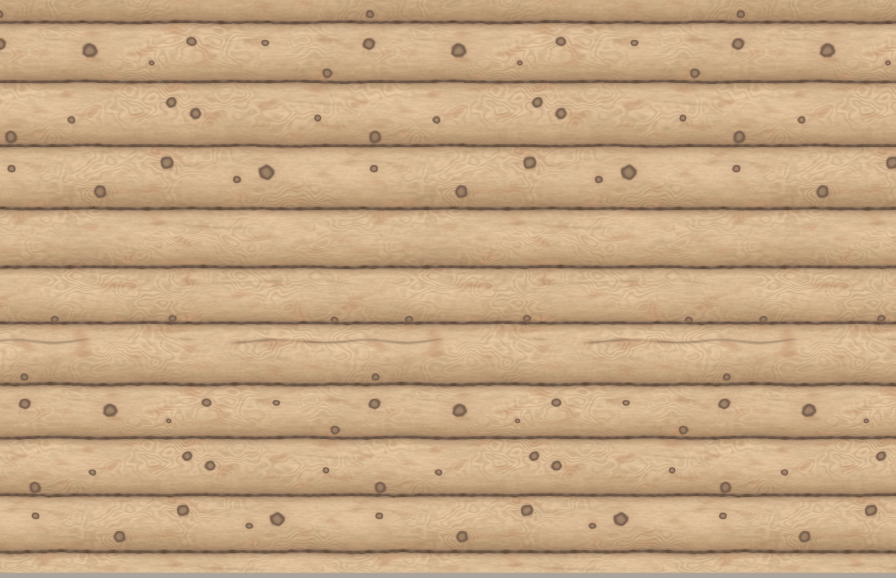
A Shadertoy shader for this texture:

```glsl
#define LIGHT_WOOD vec3(0.855, 0.735, 0.590)
#define MID_WOOD   vec3(0.760, 0.640, 0.490)
#define LOW_WOOD   vec3(0.660, 0.530, 0.400)
#define RED_WOOD   vec3(0.760, 0.585, 0.440)
#define KNOT_WOOD  vec3(0.540, 0.440, 0.350)
#define SEAM_DARK  vec3(0.410, 0.325, 0.265)
#define BASE_GREY  vec3(0.670, 0.640, 0.600)
#define TILE_SIZE  vec2(0.4147, 0.6657)  // six logs, as a share of the canvas
#define TILE_START vec2(0.5310, 0.0405)
#define TAPER      0.0841                // shrink from top to bottom
#define KNOT_SIZE  0.115                 // share of a log's height
#define LOG_ASPECT 6.2                   // tile width over log height

const float TAU = 6.2831853;
const float seams[7] = float[7](0.0, 0.157, 0.329, 0.501, 0.664, 0.823, 1.0);
const int knotCounts[6] = int[6](6, 5, 5, 0, 3, 1);

float hash(vec2 p) {
    vec3 q = fract(p.xyx * 0.1031);
    q += dot(q, q.yzx + 33.33);
    return fract((q.x + q.y) * q.z);
}

float cornerSlope(vec2 cell, vec2 offset, float period) {
    cell.x = mod(cell.x, period);
    float angle = TAU * hash(cell + 11.0);
    return dot(vec2(cos(angle), sin(angle)), offset);
}

// Gradient noise that wraps along x, about -0.7 to 0.7
float noise(vec2 p, float period) {
    vec2 i = floor(p), f = p - i, e = vec2(1.0, 0.0);
    vec2 w = f * f * f * (f * (f * 6.0 - 15.0) + 10.0);
    float low = mix(cornerSlope(i, f, period), cornerSlope(i + e, f - e, period), w.x);
    float high = mix(cornerSlope(i + e.yx, f - e.yx, period),
                     cornerSlope(i + 1.0, f - 1.0, period), w.x);
    return mix(low, high, w.y);
}

// Noise on one log; freq.x must be whole so that the tile closes
float logNoise(vec2 p, vec2 freq, float kind, float seed) {
    return noise(p * freq + vec2(0.0, kind * 67.0 + seed * 431.0), freq.x);
}

// Core, rim and halo of the knots scattered over one log
vec3 knots(vec2 p, int kind, float soft) {
    vec3 sum = vec3(0.0);
    int count = knotCounts[kind];
    for (int i = 0; i < count; i++) {
        vec2 id = vec2(float(i) * 3.0 + 5.0, float(kind) * 17.0 + 3.0);
        bool sparse = kind > 3;
        float height = hash(id + 19.0);
        vec2 center = vec2((float(i) + 0.1 + 0.8 * hash(id)) / float(count),
                           sparse ? mix(0.76, 0.93, height) : mix(0.14, 0.90, height));
        float radius = KNOT_SIZE * (sparse ? 0.5 : mix(0.35, 1.0, hash(id + 41.0)));
        vec2 d = p - center;
        d.x = (fract(d.x + 0.5) - 0.5) * LOG_ASPECT;
        float r = length(d * vec2(0.88, 1.0)) / radius;
        r += 0.25 * logNoise(p, vec2(60.0, 10.0), float(kind), 1.0);
        float blur = max(soft / radius, 0.15);
        float rim = (r - 0.8) / 0.28;
        sum = max(sum, vec3(1.0 - smoothstep(1.0 - blur, 1.0 + blur, r),
                            exp(-rim * rim), exp(-0.22 * r * r)));
    }
    return sum;
}

vec3 wood(vec2 p, float kind, float halo) {
    // Rounded shading, from the top edge to the shaded underside
    vec3 color = mix(LIGHT_WOOD, MID_WOOD, smoothstep(0.42, 0.84, p.y));
    color = mix(color, LOW_WOOD, smoothstep(0.74, 1.0, p.y));
    color = mix(color, LOW_WOOD, 0.65 * (1.0 - smoothstep(0.0, 0.16, p.y)));

    // Warm blotches and streaks
    float blotch = logNoise(p, vec2(13.0, 5.0), kind, 2.0);
    color = mix(color, RED_WOOD, 0.55 * smoothstep(0.12, 0.55, blotch) + 0.25 * halo);

    // Wavy figure in patches, bent around the knots
    float warp = logNoise(p, vec2(9.0, 2.5), kind, 3.0)
               + 0.35 * logNoise(p, vec2(28.0, 6.0), kind, 4.0);
    float figure = sin(TAU * (p.y * 4.0 + warp * 5.0 + halo * 1.2));
    float patches = smoothstep(-0.2, 0.35, logNoise(p, vec2(5.0, 1.5), kind, 5.0));
    float fibre = logNoise(p, vec2(22.0, 17.0), kind, 6.0)
                + 0.7 * logNoise(p, vec2(70.0, 32.0), kind, 7.0);
    float tone = 0.032 * figure * (0.25 + patches) + 0.055 * fibre
               + 0.05 * logNoise(p, vec2(4.0, 2.0), kind, 8.0);
    color *= 1.0 + tone * vec3(0.9, 1.05, 1.25);

    // Long drying crack, strongest on the last log of the tile
    float crackLine = p.y - 0.27 - 0.18 * logNoise(p, vec2(4.0, 1.0), kind, 9.0);
    float crack = exp(-pow(crackLine / 0.022, 2.0))
                * smoothstep(-0.1, 0.3, logNoise(p, vec2(7.0, 1.0), kind, 10.0));
    return mix(color, KNOT_WOOD, crack * (kind > 4.5 ? 0.6 : 0.12));
}

void mainImage(out vec4 fragColor, in vec2 fragCoord) {
    vec2 uv = fragCoord / iResolution.xy;
    float pixel = 1.0 / iResolution.y, down = 1.0 - uv.y;

    // Tapered plane: both tile axes shrink toward the bottom
    float scale = 1.0 - TAPER * down;
    vec2 tile = (vec2(uv.x, down) / scale - TILE_START / vec2(scale, 1.0)) / TILE_SIZE;
    tile.y += 0.004 * noise(vec2(tile.x * 7.0, 3.0 + floor(tile.y * 6.0 + 0.5)), 7.0);

    // Find the log and the place on it
    float within = fract(tile.y);
    int kind = 0;
    for (int i = 1; i < 6; i++) kind += int(step(seams[i], within));
    float span = seams[kind + 1] - seams[kind];
    vec2 p = vec2(tile.x, (within - seams[kind]) / span);
    float logHeight = span * TILE_SIZE.y * scale * scale;

    vec3 knot = knots(p, kind, pixel / logHeight);
    vec3 color = wood(p, float(kind), knot.z);
    color = mix(color, KNOT_WOOD * 1.08, 0.8 * knot.x);
    color = mix(color, SEAM_DARK, 0.7 * knot.y);

    // Dark joint with a soft shadow and worn, greyer stretches
    float wear = logNoise(p, vec2(40.0, 2.0), float(kind), 11.0);
    float gap = min(p.y + 0.035, 1.0 - p.y) * logHeight;
    float soft = max(pixel, 0.0012);
    float joint = 1.0 - smoothstep(0.0040 - soft, 0.0040 + soft, gap + 0.002 * wear);
    color = mix(color, KNOT_WOOD, 0.65 * (1.0 - smoothstep(0.002, 0.009, gap)));
    color = mix(color, SEAM_DARK + 0.12 * wear, 0.92 * joint);

    // Grey strip along the base
    color = mix(color, BASE_GREY, smoothstep(-pixel, pixel, down - 0.991));
    fragColor = vec4(clamp(color, 0.0, 1.0), 1.0);
}
```
